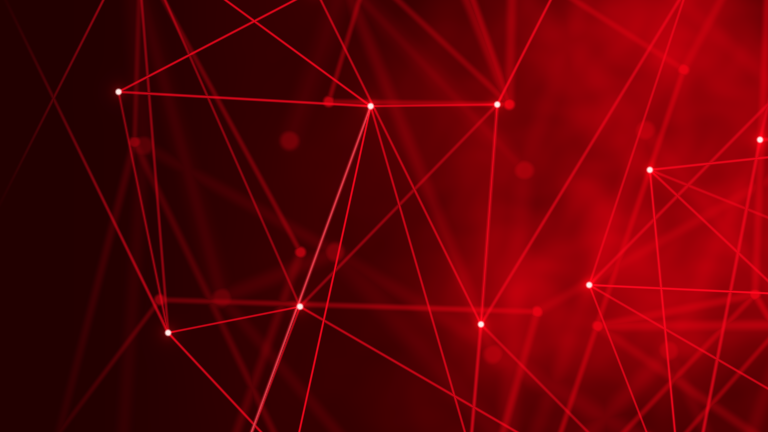
Write a Shadertoy shader that draws this background.

```glsl
// Glowing red network of linked nodes, in three depths of focus, over a cloudy dark backdrop.

vec2 hash2(vec2 c) {
    return fract(sin(vec2(dot(c, vec2(127.1, 311.7)), dot(c, vec2(269.5, 183.3)))) * 43758.5);
}

// Node position on a jittered grid
vec2 nodeAt(vec2 cell, float seed) {
    vec2 jitter = hash2(cell + seed * 17.3) - 0.5;
    return vec2(0.4, -0.12) + cell * vec2(0.36, 0.42) + jitter * vec2(0.27, 0.25);
}

float segmentDistance(vec2 p, vec2 a, vec2 b) {
    vec2 ab = b - a;
    return length(p - a - ab * clamp(dot(p - a, ab) / dot(ab, ab), 0.0, 1.0));
}

// x: links, y: node discs, z: pale highlights on a few links, w: node halos
vec4 network(vec2 p, float seed, int links, float lineWidth, float radius, float pixel) {
    vec4 light = vec4(0.0);
    for (int i = 0; i < 5; i++)
    for (int j = 0; j < 4; j++) {
        vec2 cell = vec2(i, j);
        vec2 a = nodeAt(cell, seed);
        float d = length(p - a);
        light.y = max(light.y, 1.0 - smoothstep(radius * 0.5, radius * 1.1 + pixel, d));
        light.w += exp(-d / (radius * 1.6));

        // Each node reaches towards a few random neighbours
        for (int k = 0; k < links; k++) {
            vec2 pick = hash2(cell * 3.7 + float(k) * 9.1 + seed * 5.3);
            vec2 trait = hash2(pick * 41.0 + seed);
            vec2 stride = floor(pick * vec2(3.8, 5.0)) - vec2(1.0, 2.0);
            if (dot(stride, stride) < 0.5) stride = vec2(1.0, -1.0);
            float gap = segmentDistance(p, a, nodeAt(cell + stride, seed));
            float blur = 1.0 + 1.3 * trait.x * trait.x;
            float line = 1.0 - smoothstep(0.0, lineWidth * blur + pixel, gap);
            light.x = max(light.x, line * mix(0.55, 1.0, trait.y) / sqrt(blur));
            light.z = max(light.z, line * step(0.975, trait.y));
        }
    }
    return light;
}

// Layered warped sines, roughly -1 to 1
float clouds(vec2 p) {
    float sum = 0.0, weight = 0.5;
    for (int i = 0; i < 5; i++) {
        sum += weight * sin(p.x + 1.4 * sin(p.y * 0.8)) * cos(p.y + sin(p.x * 0.7));
        p = mat2(1.4, 1.1, -1.1, 1.4) * p + 2.3;
        weight *= 0.62;
    }
    return sum;
}

void mainImage(out vec4 fragColor, in vec2 fragCoord) {
    vec2 p = fragCoord / iResolution.y;
    float pixel = 0.8 / iResolution.y;

    // Backdrop: dark left side, broad cloudy glow on the right
    vec2 toGlow = (p - vec2(1.5, 0.62)) * vec2(1.0, 0.85);
    vec2 toSpot = p - vec2(1.22, 0.38);
    float glow = exp(-dot(toGlow, toGlow) / 0.2);
    float spot = exp(-dot(toSpot, toSpot) / 0.04);
    float red = 0.135 + 0.075 * smoothstep(0.15, 0.8, p.x) + 0.5 * glow + 0.22 * spot;
    red *= 1.0 + 0.42 * clouds(p * 5.0 + 1.0) * smoothstep(0.3, 1.3, p.x);
    red = min(red, 0.86);
    vec3 color = vec3(red, 0.0, 0.085 * red * red);

    // Links dim towards the dark side
    float fade = smoothstep(-0.05, 0.4, p.x);
    float warmth = mix(0.65, 1.0, smoothstep(0.2, 1.2, p.x));
    vec3 glowRed = vec3(0.93, 0.01, 0.075) * warmth;

    // Far, middle and focused depths
    vec4 far = network(p, 3.0, 2, 0.02, 0.026, pixel);
    color = mix(color, glowRed, fade * max(far.x * 0.24, far.y * 0.42));

    vec4 middle = network(p, 8.0, 2, 0.008, 0.014, pixel);
    color = mix(color, glowRed, fade * max(middle.x * 0.62, middle.y * 0.85));

    vec4 near = network(p, 5.0, 3, 0.0024, 0.0075, pixel);
    color = mix(color, vec3(1.0, 0.03, 0.12) * mix(0.8, 1.0, warmth), fade * near.x);
    color += vec3(0.05, 0.4, 0.35) * near.z * fade * 0.5;
    color += vec3(0.4, 0.01, 0.03) * near.w * fade;
    color = mix(color, vec3(1.0, 0.92, 0.9), near.y);

    fragColor = vec4(clamp(color, 0.0, 1.0), 1.0);
}
```
